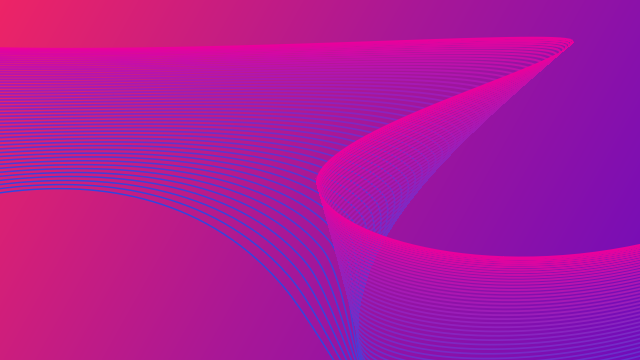
Write a Shadertoy shader that draws this background.

```glsl
// Folded ribbon of fine lines, pink to blue, over a diagonal red-violet gradient.

const vec3 CORNER_RED = vec3(0.93, 0.14, 0.40);
const vec3 MID_PLUM = vec3(0.66, 0.09, 0.59);
const vec3 CORNER_VIOLET = vec3(0.44, 0.045, 0.73);
const vec3 LINE_PINK = vec3(0.92, 0.0, 0.61);
const vec3 LINE_BLUE = vec3(0.20, 0.27, 0.87);

const float LINE_COUNT = 48.0;
const float LINE_EASE = 1.4;      // above 1 packs lines towards the pink edge
const float PINK_WIDTH = 0.0058;  // line widths, in canvas heights
const float BLUE_WIDTH = 0.0042;
const float EDGE_MARGIN = 0.02;   // room for the outer halves of the end lines
const int SECTIONS = 3;
const int STRIPS = 32;            // strips per curve section
const vec2 CANVAS = vec2(1.7778, 1.0);

// Joined cubic control points of the first and last line
const vec2 FIRST_LINE[10] = vec2[10](
    vec2(-0.01, 0.866), vec2(0.694, 0.852), vec2(1.602, 0.921), vec2(1.590, 0.884),
    vec2(1.588, 0.819), vec2(0.880, 0.641), vec2(0.880, 0.491),
    vec2(0.880, 0.363), vec2(1.296, 0.213), vec2(1.790, 0.322));
const vec2 LAST_LINE[10] = vec2[10](
    vec2(-0.01, 0.463), vec2(0.255, 0.502), vec2(0.556, 0.463), vec2(0.775, 0.218),
    vec2(0.861, 0.125), vec2(0.984, -0.111), vec2(1.065, -0.204),
    vec2(1.157, -0.308), vec2(1.481, -0.250), vec2(1.790, -0.157));

float cross2(vec2 a, vec2 b) { return a.x * b.y - a.y * b.x; }

vec2 cubic(vec2 a, vec2 b, vec2 c, vec2 d, float s) {
    float r = 1.0 - s;
    return r * r * r * a + 3.0 * r * s * (r * b + s * c) + s * s * s * d;
}

vec3 background(vec2 p) {
    vec2 fromTopLeft = vec2(p.x, 1.0 - p.y);
    float g = dot(fromTopLeft, CANVAS) / dot(CANVAS, CANVAS);
    vec3 warm = mix(CORNER_RED, MID_PLUM, clamp(g * 2.0, 0.0, 1.0));
    return mix(warm, CORNER_VIOLET, clamp(g * 2.0 - 1.0, 0.0, 1.0));
}

// Paints the line nearest to ribbon depth t; across is the ribbon's extent per unit t
void paintLine(inout vec3 color, float t, float across, float pixel) {
    float index = round(LINE_COUNT * pow(clamp(t, 0.0, 1.0), 1.0 / LINE_EASE));
    float blend = index / LINE_COUNT;
    float dist = abs(t - pow(blend, LINE_EASE)) * across;
    float width = mix(PINK_WIDTH, BLUE_WIDTH, blend);
    float cover = clamp((0.5 * width - dist) / pixel + 0.5, 0.0, 1.0);
    color = mix(color, mix(LINE_PINK, LINE_BLUE, blend), cover);
}

// Inverts one bilinear strip: u runs along the lines, t from first to last line
void paintStrip(inout vec3 color, vec2 p, vec2 a0, vec2 a1, vec2 b0, vec2 b1, float pixel) {
    vec2 along = a1 - a0, depth = b0 - a0, twist = b1 - b0 - along, h = p - a0;
    float k2 = -cross2(along, twist);
    float k1 = cross2(h, twist) - cross2(along, depth);
    float k0 = cross2(h, depth);
    float disc = k1 * k1 - 4.0 * k2 * k0;
    if (disc < 0.0) return;
    float q = -0.5 * (k1 + (k1 < 0.0 ? -1.0 : 1.0) * sqrt(disc));
    if (abs(q) < 1e-12) q = 1e-12;
    if (abs(k2) < 1e-12) k2 = 1e-12;
    vec2 roots = vec2(q / k2, k0 / q);
    for (int i = 0; i < 2; i++) {
        float u = roots[i];
        if (u < -1e-4 || u > 1.0001) continue;
        vec2 ray = depth + u * twist;
        float t = dot(h - u * along, ray) / dot(ray, ray);
        if (t < -EDGE_MARGIN || t > 1.0 + EDGE_MARGIN) continue;
        vec2 tangent = along + t * twist;
        float across = abs(cross2(ray, tangent)) / max(length(tangent), 1e-6);
        paintLine(color, t, across, pixel);
    }
}

void mainImage(out vec4 fragColor, in vec2 fragCoord) {
    vec2 p = fragCoord / iResolution.xy * CANVAS;
    float pixel = 1.0 / iResolution.y;
    vec3 color = background(p);

    // Later strips lie in front, so the fold covers the sheet behind it
    for (int k = 0; k < SECTIONS; k++) {
        int c = 3 * k;
        vec2 a0 = FIRST_LINE[c], b0 = LAST_LINE[c];
        for (int j = 1; j <= STRIPS; j++) {
            float s = float(j) / float(STRIPS);
            vec2 a1 = cubic(FIRST_LINE[c], FIRST_LINE[c + 1], FIRST_LINE[c + 2], FIRST_LINE[c + 3], s);
            vec2 b1 = cubic(LAST_LINE[c], LAST_LINE[c + 1], LAST_LINE[c + 2], LAST_LINE[c + 3], s);
            paintStrip(color, p, a0, a1, b0, b1, pixel);
            a0 = a1;
            b0 = b1;
        }
    }
    fragColor = vec4(color, 1.0);
}
```
